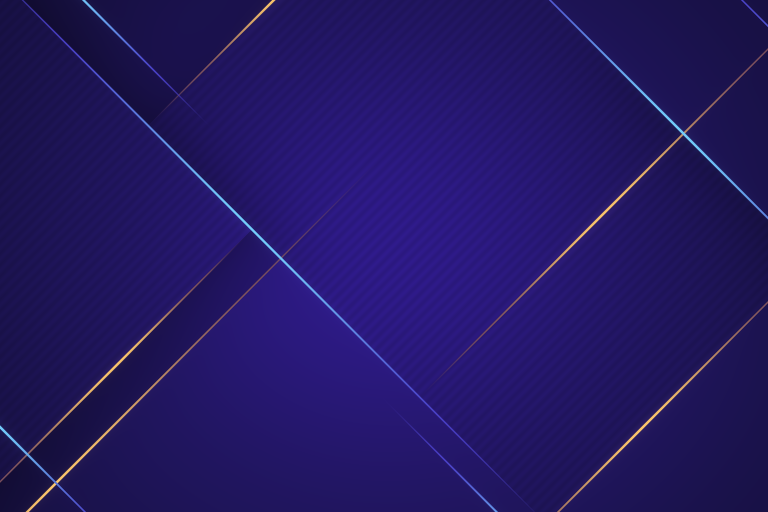
This background is drawn by a WebGL 2 fragment shader. Its source:

```glsl
#version 300 es
precision highp float;
// Indigo panels crossed by glowing blue and gold diagonal lines.
// Everything lives in two diagonal axes: d.x grows to the upper right,
// d.y to the lower right; panels are bands of them, lines are tapered.
uniform vec2 u_resolution;
out vec4 fragColor;

// Line as (offset, start, brightest place, end) along the diagonal axes.
const vec4 BLUE_LINES[6] = vec4[6](
  vec4(0.044, -0.25, 0.93, 2.15), vec4(0.163, -0.6, 0.10, 0.67),
  vec4(1.074, 0.50, 1.59, 2.6), vec4(1.449, 1.0, 2.1, 2.6),
  vec4(-0.834, 0.0, 0.80, 1.5), vec4(-0.030, 1.52, 2.15, 2.6));
const vec4 GOLD_LINES[5] = vec4[5](
  vec4(0.535, 0.05, 0.56, 1.0), vec4(0.941, -1.2, -0.48, 0.03),
  vec4(1.053, -1.6, -0.85, 0.44), vec4(1.596, 0.04, 0.75, 1.75),
  vec4(2.090, -0.4, 0.42, 1.25));

// Soft step whose edge is about one pixel wide.
float edge(float at, float x) {
  float w = 1.0 / u_resolution.y;
  return smoothstep(at - w, at + w, x);
}

// Shadow fading away from an edge, on its positive side only.
float shadow(float x, float reach) {
  return step(0.0, x) * exp(-x / reach);
}

// Brightness along a line: zero at the ends, one at its brightest place.
float taper(vec4 line, float along) {
  float rise = (along - line.y) / (line.z - line.y);
  float fall = (line.w - along) / (line.w - line.z);
  return clamp(min(rise, fall), 0.0, 1.0);
}

vec3 drawLine(vec3 base, vec4 line, float across, float along, vec3 dim, vec3 bright) {
  float t = taper(line, along);
  float dist = abs(across - line.x) * 0.7071;
  float px = 1.0 / u_resolution.y;
  float halfWidth = mix(0.0009, 0.0024, t);
  float cover = clamp((halfWidth - dist) / px + 0.5, 0.0, 1.0);
  vec3 tint = mix(dim, bright, smoothstep(0.35, 1.0, t));
  base += tint * 0.07 * t * t * exp(-dist * 130.0);
  return mix(base, tint, cover * smoothstep(0.0, 0.4, t));
}

void main() {
  vec2 p = gl_FragCoord.xy / u_resolution.y;
  vec2 d = vec2(p.x + p.y - 1.0, p.x - p.y + 1.0);

  // Radial indigo glow, darkening to the corners.
  float r = length((p - vec2(0.76, 0.51)) * vec2(0.9, 1.0));
  vec3 color = mix(vec3(0.105, 0.075, 0.305), vec3(0.185, 0.105, 0.55), exp(-r * r * 4.8));
  color *= 1.0 - 0.16 * smoothstep(0.55, 0.95, r);

  // Panel masks.
  float right = edge(0.044, d.x);
  float outer = edge(1.074, d.x);
  float middle = right * (1.0 - outer);
  float leftStripes = (1.0 - right) * (1.0 - edge(0.941, d.y));
  float midStripes = middle * edge(0.535, d.y) * (1.0 - edge(2.09, d.y));
  float topLeft = right * (1.0 - edge(0.535, d.y));
  float gap = (1.0 - right) * edge(0.941, d.y) * (1.0 - edge(1.053, d.y));

  // Fine diagonal stripes on the striped panels.
  float stripe = 0.5 + 0.5 * cos(6.28318 * d.y / 0.0225);
  color *= 1.0 - 0.09 * stripe * (leftStripes + midStripes);

  // Plain panels and the shadows cast at their edges.
  color *= 1.0 - 0.12 * topLeft - 0.14 * gap - 0.06 * outer;
  color *= 1.0 - 0.26 * middle * shadow(d.x - 0.044, 0.09) * (1.0 - smoothstep(0.75, 1.3, d.y));
  color *= 1.0 - 0.20 * middle * shadow(1.074 - d.x, 0.10) * smoothstep(1.0, 1.6, d.y);
  color *= 1.0 - 0.16 * (1.0 - right) * shadow(d.y - 0.941, 0.07);
  color *= 1.0 - 0.12 * middle * shadow(0.535 - d.y, 0.08);

  // Gold lines lie under the blue ones.
  for (int i = 0; i < 5; i++)
    color = drawLine(color, GOLD_LINES[i], d.y, d.x, vec3(0.48, 0.31, 0.36), vec3(0.98, 0.77, 0.42));
  for (int i = 0; i < 6; i++)
    color = drawLine(color, BLUE_LINES[i], d.x, d.y, vec3(0.29, 0.25, 0.78), vec3(0.45, 0.80, 0.98));

  fragColor = vec4(color, 1.0);
}
```
